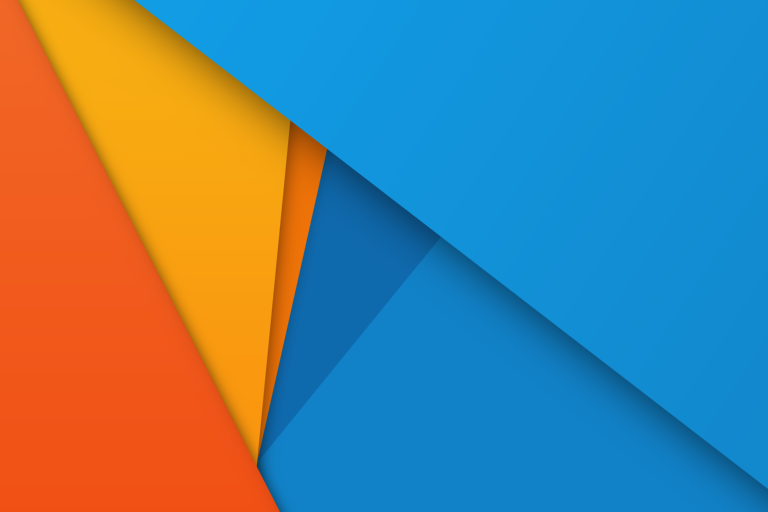
Give the GLSL for this background, as a WebGL 2 fragment shader.

```glsl
#version 300 es
precision highp float;
// Layered paper sheets in red, amber and blue, each cut by one straight edge.
// Every sheet is a half-plane painted back to front: first its soft shadow
// darkens what lies below, then its own gradient fills the covered side.
uniform vec2 u_resolution;
out vec4 fragColor;

// Signed distance to the line a-b; positive to the right when it runs downward.
float edge(vec2 p, vec2 a, vec2 b) {
    vec2 dir = normalize(b - a), q = p - a;
    return dir.x * q.y - dir.y * q.x;
}

// Darkening cast outside a sheet, where d is the distance into that sheet.
float shadow(float d, float width, float strength) {
    float s = max(-d, 0.0) / width;
    return 1.0 - strength * exp(-s - 0.5 * s * s);
}

// Antialiased coverage of a sheet.
float cover(float d) {
    float pixel = 0.8 / u_resolution.y;
    return smoothstep(-pixel, pixel, d);
}

void main() {
    // Canvas units: height 1, width 1.5.
    vec2 p = gl_FragCoord.xy / u_resolution * vec2(1.5, 1.0);
    vec2 apex = vec2(0.502, 0.096);

    // Distances into each sheet.
    float navy = -edge(p, vec2(0.861, 0.537), apex);
    float rust = -edge(p, vec2(0.639, 0.709), apex);
    float amber = -edge(p, vec2(0.567, 0.764), apex);
    float sky = edge(p, vec2(0.262, 1.0), vec2(1.5, 0.045));
    float red = -edge(p, vec2(0.035, 1.0), vec2(0.547, 0.0));

    // Blue ground and the darker blue fold.
    vec3 color = vec3(0.068, 0.51, 0.785);
    color = mix(color, vec3(0.06, 0.415, 0.68), cover(navy));

    // Deep orange sliver.
    color *= shadow(rust, 0.015, 0.12);
    color = mix(color, vec3(0.935, 0.45, 0.03), cover(rust));

    // Amber sheet, richer towards its tip.
    color *= shadow(amber, 0.022, 0.28);
    vec3 amberTone = mix(vec3(0.98, 0.59, 0.06), vec3(0.97, 0.68, 0.07), smoothstep(0.1, 1.0, p.y));
    color = mix(color, amberTone, cover(amber));

    // Large sky sheet, brightest at the upper left.
    color *= shadow(sky, 0.055, 0.33);
    float fade = clamp(dot(p - vec2(0.4, 1.0), vec2(0.62, -0.4)), 0.0, 1.0);
    vec3 skyTone = mix(vec3(0.068, 0.61, 0.895), vec3(0.07, 0.535, 0.805), fade);
    color = mix(color, skyTone, cover(sky));

    // Red sheet in front, with a narrow contact shadow.
    color *= shadow(red, 0.016, 0.3);
    vec3 redTone = mix(vec3(0.945, 0.315, 0.08), vec3(0.945, 0.405, 0.15), p.y);
    redTone *= 1.0 - 0.08 * exp(-max(red, 0.0) / 0.012);
    color = mix(color, redTone, cover(red));

    fragColor = vec4(color, 1.0);
}
```
